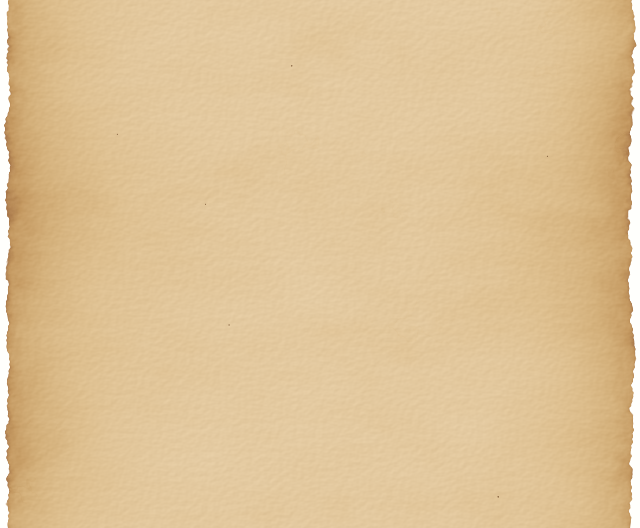
This texture is drawn by a WebGL 1 fragment shader. Its source:

```glsl
precision highp float;
// Aged parchment sheet with torn, browned left and right edges on white.
uniform vec2 u_resolution;

const vec3 BACKDROP = vec3(1.0, 1.0, 0.99);
const vec3 CREAM = vec3(0.895, 0.795, 0.635);
const vec3 SAND = vec3(0.87, 0.75, 0.56);
const vec3 TAN = vec3(0.83, 0.69, 0.48);
const vec3 BROWN = vec3(0.77, 0.60, 0.38);
const vec3 UMBER = vec3(0.66, 0.47, 0.29);

vec2 hash2(vec2 p) {
  vec3 q = fract(p.xyx * vec3(0.1031, 0.1030, 0.0973));
  q += dot(q, q.yzx + 33.33);
  return fract((q.xx + q.yz) * q.zy);
}

float cornerSlope(vec2 cell, vec2 corner, vec2 f) {
  float angle = 6.2832 * hash2(cell + corner + 200.0).x;
  return dot(vec2(cos(angle), sin(angle)), f - corner);
}

// Gradient noise, roughly -0.7 to 0.7
float noise(vec2 p) {
  vec2 cell = floor(p);
  vec2 f = p - cell;
  vec2 u = f * f * f * (f * (f * 6.0 - 15.0) + 10.0);
  float low = mix(cornerSlope(cell, vec2(0.0), f),
                  cornerSlope(cell, vec2(1.0, 0.0), f), u.x);
  float high = mix(cornerSlope(cell, vec2(0.0, 1.0), f),
                   cornerSlope(cell, vec2(1.0), f), u.x);
  return mix(low, high, u.y);
}

float fbm(vec2 p) {
  float sum = 0.0;
  float amplitude = 1.0;
  for (int i = 0; i < 5; i++) {
    sum += amplitude * noise(p);
    p = mat2(1.6, 1.2, -1.2, 1.6) * p + 7.3;
    amplitude *= 0.55;
  }
  return sum;
}

// Distance inward from one torn side; x is measured from that side
float tornEdge(float x, float y, float seed) {
  float wander = 0.008 * noise(vec2(y * 4.0, seed))
               + 0.009 * noise(vec2(y * 14.0, seed + 3.5));
  float nibble = 0.007 * noise(vec2(x * 30.0 + seed, y * 42.0))
               + 0.004 * noise(vec2(x * 90.0 + seed, y * 120.0));
  return x - 0.0155 + wander + nibble;
}

// Browning that fades inward and is strongest at mid height
float browning(float d, float y, float seed) {
  float middle = exp(-pow((y - 0.52) / 0.32, 2.0));
  float strength = 2.35 + 0.75 * middle + 0.8 * noise(vec2(y * 4.5, seed));
  float reach = 0.105 + 0.04 * middle;
  return strength * exp(-max(d, 0.0) / reach);
}

vec3 parchmentColor(float tone) {
  vec3 color = mix(CREAM, SAND, clamp(tone, -0.5, 1.0));
  color = mix(color, TAN, clamp(tone - 1.0, 0.0, 1.0));
  color = mix(color, BROWN, clamp(tone - 2.0, 0.0, 1.0));
  return mix(color, UMBER, clamp(tone - 3.0, 0.0, 1.0));
}

// Embossed paper tooth, lit from above
float paperTooth(vec2 p, float frequency) {
  vec2 q = p * frequency * vec2(0.75, 1.0);
  return noise(q) - noise(q + vec2(0.25, -0.4));
}

// Thin tide lines left by dried water, kept to a few patches
float tideLines(vec2 p) {
  float line = 1.0 - smoothstep(0.0, 0.06, abs(fbm(p * 9.0 + 31.0) - 0.32));
  return line * smoothstep(0.12, 0.45, noise(p * 3.0 + 12.4));
}

// Sparse dark specks, at most one per cell
float specks(vec2 p, float density, float pixel) {
  vec2 cell = floor(p * density);
  vec2 pick = hash2(cell + 71.0);
  vec2 center = (cell + 0.2 + 0.6 * hash2(cell + 19.0)) / density;
  float radius = 0.0008 + 0.0009 * pick.y;
  float dotMask = 1.0 - smoothstep(radius - pixel * 0.5, radius + pixel * 0.5,
                                   length(p - center));
  return dotMask * step(pick.x, 0.16);
}

void main() {
  float pixel = 1.0 / u_resolution.y;
  vec2 p = gl_FragCoord.xy * pixel;
  float width = u_resolution.x * pixel;

  // Torn outline
  float left = tornEdge(p.x, p.y, 4.3);
  float right = tornEdge(width - p.x, p.y, 27.7);
  float inside = min(left, right);
  float sheet = smoothstep(-0.6 * pixel, 0.6 * pixel, inside);

  // Age tone: 0 is cream, 4 is umber
  float tone = 0.08 + browning(left, p.y, 8.6) + browning(right, p.y, 15.2);
  float clouds = fbm(p * vec2(2.6, 4.2) + 5.0);
  float blotches = fbm(p * vec2(9.0, 14.0) + 43.0);
  tone += 0.38 * clouds + 0.28 * blotches * smoothstep(-0.3, 0.5, clouds);
  tone += 0.12 * noise(p * vec2(4.0, 55.0)) + 0.22 * tideLines(p);

  // Mottled margins and scorched rim
  float margin = exp(-max(inside, 0.0) / 0.025);
  tone += margin * 0.75 * fbm(p * vec2(32.0, 24.0));
  tone += 0.8 * exp(-max(inside, 0.0) / 0.003);

  // Surface texture and specks
  vec3 color = parchmentColor(tone);
  color += vec3(0.9, 1.0, 1.1) * (0.022 * paperTooth(p, 110.0)
                                + 0.014 * paperTooth(p + 3.7, 190.0));
  color = mix(color, UMBER * 0.75, 0.8 * specks(p, 6.0, pixel));

  gl_FragColor = vec4(mix(BACKDROP, color, sheet), 1.0);
}
```
